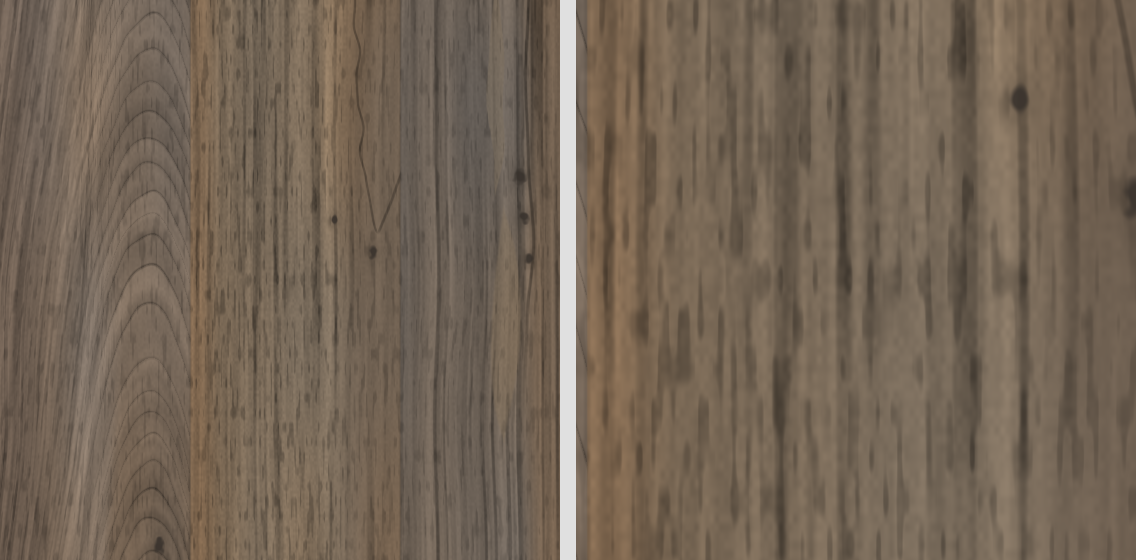
Left, the full canvas; right, a detail of the centre.
Write a Shadertoy shader that draws this texture.

```glsl
// Three walnut boards: arched growth rings, straight pored grain, and grey streaked grain with knots.
#define SEAM_A 0.340
#define SEAM_B 0.715
#define RING_PITCH 0.055
#define GRAIN_CONTRAST 1.0
#define PORE_DEPTH 0.20
#define LEFT_WOOD vec3(0.466, 0.408, 0.355)
#define MID_WOOD vec3(0.508, 0.437, 0.358)
#define GREY_WOOD vec3(0.446, 0.402, 0.360)
#define PALE_WOOD vec3(0.485, 0.428, 0.363)
#define KNOT_WOOD vec3(0.215, 0.190, 0.170)

float hash(ivec2 cell) {
    uvec2 q = uvec2(cell) * uvec2(1597334673u, 3812015801u);
    uint h = (q.x ^ q.y) * 1597334673u;
    h = (h ^ (h >> 15)) * 2246822519u;
    h ^= h >> 13;
    return float(h >> 8) / 16777216.0;
}

float noise(vec2 p) {
    ivec2 i = ivec2(floor(p));
    vec2 f = fract(p);
    f = f * f * (3.0 - 2.0 * f);
    float low = mix(hash(i), hash(i + ivec2(1, 0)), f.x);
    float high = mix(hash(i + ivec2(0, 1)), hash(i + ivec2(1, 1)), f.x);
    return mix(low, high, f.y);
}

float signedNoise(vec2 p) { return noise(p) - 0.5; }

// Vertical fibres: wide bands, narrow bands and thin dark streaks
float fibres(vec2 p) {
    float tone = 0.13 * signedNoise(p * vec2(26.0, 0.8))
               + 0.17 * signedNoise(p * vec2(80.0, 1.4) + 17.0)
               + 0.15 * signedNoise(p * vec2(210.0, 6.0) + 41.0);
    float streak = smoothstep(0.62, 0.95, noise(p * vec2(105.0, 1.7) + 73.0));
    return tone - 0.20 * streak * (0.5 + noise(p * vec2(60.0, 14.0)));
}

// Short dark pores plus a light surface speckle
float pores(vec2 p) {
    float dash = smoothstep(0.58, 0.92, noise(p * vec2(240.0, 38.0) + 9.0));
    return 0.09 * signedNoise(p * vec2(330.0, 190.0)) - PORE_DEPTH * dash;
}

// Ring number: rounded arches whose flanks stretch into steep lines
float ringField(vec2 p) {
    float dx = p.x - 0.277 - 0.012 * signedNoise(vec2(p.y * 3.0, 5.0));
    float steep = mix(8.0, 5.5, smoothstep(0.1, 0.6, p.y)) * (dx > 0.0 ? 1.5 : 1.0);
    float arch = steep * (sqrt(dx * dx + 0.04) - 0.2) + 4.0 * dx * dx;
    float warp = 0.035 * signedNoise(p * vec2(9.0, 5.0)) + 0.012 * signedNoise(p * vec2(32.0, 18.0));
    float height = p.y + arch + warp;
    return height / RING_PITCH + 1.3 * signedNoise(vec2(height * 9.0, 2.0));
}

// Dark line of the given half width around zero distance
float stroke(float d, float width) { return 1.0 - smoothstep(0.3 * width, 1.5 * width, abs(d)); }

// Pale pointed streak, 1 inside
float lens(vec2 p, vec2 centre, vec2 size) {
    vec2 q = (p - centre) / size;
    float edge = (1.0 - q.y * q.y) - abs(q.x + 0.7 * signedNoise(vec2(p.y * 11.0, centre.y)));
    return smoothstep(0.0, 0.22, edge);
}

vec3 addKnot(vec3 col, vec2 p, vec2 centre, vec2 size) {
    vec2 q = (p - centre) / size;
    float r = length(q) + 0.7 * signedNoise(p * 130.0);
    col *= 1.0 - 0.16 * exp(-0.35 * dot(q, q));
    return mix(col, KNOT_WOOD, 0.85 * (1.0 - smoothstep(0.45, 1.15, r)));
}

vec3 archedBoard(vec2 p, float ring, float ringStep) {
    float centre = smoothstep(0.13, 0.22, p.x);
    float phase = fract(ring);
    float d = min(phase, 1.0 - phase);
    float width = 0.035;
    float line = (1.0 - smoothstep(0.0, width + ringStep, d)) * width / (width + 0.6 * ringStep);
    float lineDepth = mix(0.16, 0.40, centre) * (0.4 + 0.8 * noise(vec2(floor(ring + 0.5) * 3.7, p.x * 14.0)));
    float tone = 0.20 * signedNoise(vec2(ring * 0.8, p.x * 5.0))
               + 0.13 * signedNoise(vec2(ring * 2.7, p.x * 7.0 + 30.0))
               + 0.10 * (phase - 0.5) * centre;
    vec2 leaning = vec2(p.x - 0.10 * p.y * (1.0 - centre), p.y);
    tone += mix(0.75, 0.25, centre) * fibres(leaning) + 0.65 * pores(leaning);
    vec3 wood = LEFT_WOOD * (1.0 + 0.09 * exp(-pow((p.x - 0.15) / 0.045, 2.0)));
    wood *= mix(vec3(0.92, 0.92, 0.94), vec3(1.0), smoothstep(0.02, 0.14, p.x));
    wood *= mix(vec3(0.95, 0.92, 0.88), vec3(1.0), smoothstep(0.1, 0.42, p.y + 1.0 - centre));
    return wood * (1.0 + GRAIN_CONTRAST * tone - line * lineDepth);
}

vec3 straightBoard(vec2 p) {
    float smoothSide = smoothstep(0.58, 0.65, p.x);
    vec3 wood = MID_WOOD * mix(vec3(1.02, 0.96, 0.90), vec3(1.0), smoothstep(0.35, 0.40, p.x));
    wood *= mix(vec3(1.0), vec3(0.90, 0.885, 0.885), smoothSide);
    float tone = fibres(p) * mix(1.0, 0.65, smoothSide) + pores(p) * mix(1.0, 0.65, smoothSide);
    // Tongue outline hanging from the top, with a lopsided tip
    float rise = max(p.y - 0.583, 0.0);
    float wobble = 0.012 * signedNoise(vec2(p.y * 22.0, 3.0));
    float left = p.x - 0.673 + 0.065 * pow(rise, 0.55) + wobble;
    float right = p.x - 0.673 - 0.42 * rise + wobble;
    float outline = max(stroke(left, 0.0022), stroke(right, 0.0028)) * smoothstep(0.58, 0.59, p.y);
    return wood * (1.0 + GRAIN_CONTRAST * tone - 0.24 * outline);
}

vec3 streakedBoard(vec2 p) {
    float pale = max(lens(p, vec2(0.888, 0.84), vec2(0.017, 0.20)),
                     lens(p, vec2(0.902, 0.42), vec2(0.030, 0.22)));
    vec3 wood = mix(GREY_WOOD, MID_WOOD * vec3(0.92, 0.90, 0.90), smoothstep(0.92, 0.97, p.x));
    wood = mix(wood, PALE_WOOD, 0.85 * pale);
    float tone = fibres(p * vec2(1.1, 0.6) + 4.0) * mix(1.15, 0.45, pale) + 0.6 * pores(p);
    float vein = stroke(p.x - 0.943 - 0.022 * signedNoise(vec2(p.y * 7.0, 8.0)), 0.0030);
    return wood * (1.0 + GRAIN_CONTRAST * tone - 0.30 * vein * smoothstep(0.2, 0.5, p.y));
}

void mainImage(out vec4 fragColor, in vec2 fragCoord) {
    vec2 p = fragCoord / iResolution.xy;
    float ring = ringField(p);
    float ringStep = fwidth(ring);
    vec2 grain = p + vec2(0.010 * signedNoise(p * vec2(6.0, 4.0)), 0.0);
    float soft = 1.2 / iResolution.x;

    // Boards joined at their seams
    vec3 col = archedBoard(p, ring, ringStep);
    col = mix(col, straightBoard(grain), smoothstep(-soft, soft, p.x - SEAM_A));
    col = mix(col, streakedBoard(grain), smoothstep(-soft, soft, p.x - SEAM_B));
    col *= 1.0 - 0.10 * max(stroke(p.x - SEAM_A, 0.002), stroke(p.x - SEAM_B, 0.002));

    // Drifting warm and cool stains
    float stain = signedNoise(grain * vec2(13.0, 2.5) + 50.0);
    col *= 1.0 + stain * vec3(0.09, 0.03, -0.05);

    // Knots: a chain in the grey board, two specks in the middle, one dark heart
    for (int i = 0; i < 3; i++) {
        float k = float(i);
        col = addKnot(col, p, vec2(0.928 + 0.008 * k, 0.684 - 0.073 * k), vec2(0.011, 0.013) * (1.0 - 0.12 * k));
    }
    for (int i = 0; i < 2; i++) {
        float k = float(i);
        col = addKnot(col, p, vec2(0.596 + 0.070 * k, 0.607 - 0.059 * k), vec2(0.006, 0.009) * (1.0 + 0.2 * k));
    }
    col = addKnot(col, p, vec2(0.284, 0.025), vec2(0.009, 0.018));
    fragColor = vec4(col, 1.0);
}
```
